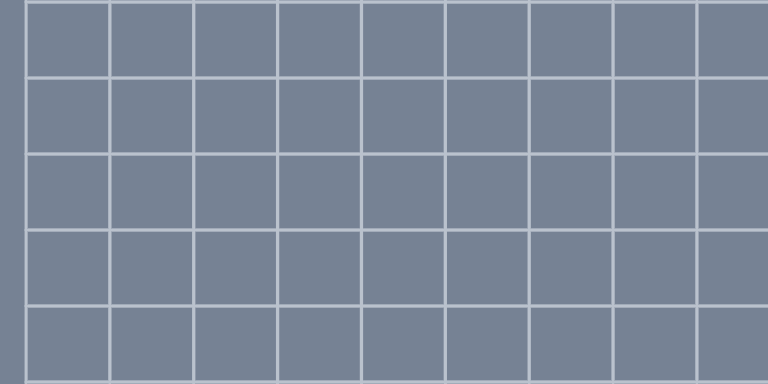
Reproduce this pattern procedurally as a Shadertoy shader.

```glsl
// A plain tile grid: slate blue cells parted by thin pale joints.
// Lines repeat by rounding to the nearest joint; the left margin stays blank.
// All lengths are in canvas heights, and edges are smoothed by pixel coverage.

const vec3 TILE_COLOR  = vec3(0.463, 0.508, 0.582);
const vec3 JOINT_COLOR = vec3(0.728, 0.760, 0.802);

const vec2  CELL_SIZE    = vec2(0.2184, 0.1979); // joint spacing
const vec2  FIRST_JOINT  = vec2(0.0677, 0.0052); // center of the lower left crossing
const float JOINT_WIDTH  = 0.0086;

// Signed distance to the nearest joint along each axis, negative inside.
vec2 jointDistance(vec2 p) {
    vec2 fromFirst = p - FIRST_JOINT;
    vec2 nearest = CELL_SIZE * round(fromFirst / CELL_SIZE);
    return abs(fromFirst - nearest) - 0.5 * JOINT_WIDTH;
}

// Share of a pixel that lies inside an edge at the given distance.
float coverage(float dist, float pixel) {
    return clamp(0.5 - dist / pixel, 0.0, 1.0);
}

void mainImage(out vec4 fragColor, in vec2 fragCoord) {
    float pixel = 1.0 / iResolution.y;
    vec2 p = fragCoord * pixel;

    // Union of the vertical and horizontal joints
    vec2 axes = jointDistance(p);
    float joints = coverage(min(axes.x, axes.y), pixel);

    // Blank margin to the left of the first vertical joint
    float gridStart = FIRST_JOINT.x - 0.5 * JOINT_WIDTH;
    joints *= coverage(gridStart - p.x, pixel);

    fragColor = vec4(mix(TILE_COLOR, JOINT_COLOR, joints), 1.0);
}
```
